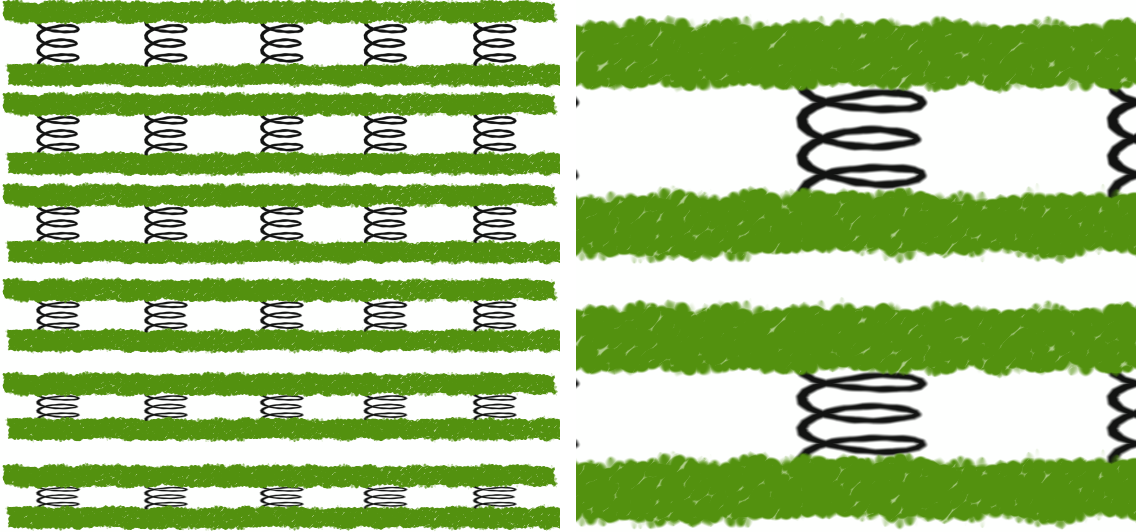
Left: the whole. Right: its middle third, enlarged.
Write a Shadertoy shader that draws this pattern.

```glsl
// Six rows of paired green crayon bars with five black coil springs squeezed between each pair.
// Bars are boxes roughened by cellular noise; springs are distances to a looping helix,
// flattened more in each lower row. The canvas is 768 units wide, with y running down.

vec2 hash2(vec2 p) {
    vec3 h = fract(p.xyx * vec3(0.1031, 0.1030, 0.0973));
    h += dot(h, h.yzx + 33.33);
    return fract((h.xx + h.yz) * h.zy);
}

// Cellular noise: distance to the nearest scattered point
float cells(vec2 p) {
    vec2 cell = floor(p), f = fract(p);
    float nearest = 2.0;
    for (int j = -1; j <= 1; j++)
        for (int i = -1; i <= 1; i++) {
            vec2 o = vec2(i, j);
            nearest = min(nearest, length(o + hash2(cell + o + 50.0) - f));
        }
    return nearest;
}

// Crayon bar centred on y = 0: returns coverage and pale scuffing
vec2 crayonBar(vec2 q, float left, float right, float seed, float pixel) {
    vec2 n = q + seed;
    float d = max(abs(q.y) - 13.7, max(left - q.x, q.x - right));
    d += 6.0 * (cells(n / vec2(20.0, 14.0)) - 0.5) + 3.5 * (cells(n / 5.0) - 0.5);
    float soft = max(1.4, pixel);
    float cover = 1.0 - smoothstep(-soft, soft, d);

    // Slanted scratches, gathered in patches and towards the lower right end
    float patches = 0.5 + 0.5 * sin(q.x * 0.031 + seed) * sin(q.x * 0.013 + 0.4);
    float worn = smoothstep(670.0, 735.0, q.x) * smoothstep(1.0, 9.0, q.y);
    float scratch = cells(vec2((n.x - n.y) / 9.0, (n.x + n.y) / 4.0));
    float scuff = smoothstep(0.78, 1.1, scratch + 0.12 * patches + 0.15 * worn);
    return vec2(cover, 0.75 * scuff);
}

// Helix point for turn t, 57 units wide and 60 tall
vec2 coil(float t) {
    float a = 6.2832 * t;
    float x = 29.0 - 27.0 * cos(a) + 1.2 * cos(3.1416 * (t - 0.5));
    return vec2(x, 0.3 + 19.5 * t + 8.8 * sin(a) + 0.5 * sin(2.7 * a));
}

float segmentDistance(vec2 p, vec2 a, vec2 b) {
    vec2 ab = b - a;
    return length(p - a - ab * clamp(dot(p - a, ab) / dot(ab, ab), 0.0, 1.0));
}

float springDistance(vec2 p) {
    float d = 100.0;
    vec2 from = coil(-0.15);
    for (int i = 1; i <= 64; i++) {
        vec2 to = coil(-0.15 + 3.18 * float(i) / 64.0);
        d = min(d, segmentDistance(p, from, to));
        from = to;
    }
    return d;
}

void mainImage(out vec4 fragColor, in vec2 fragCoord) {
    float pixel = 768.0 / iResolution.x;
    vec2 p = vec2(fragCoord.x, iResolution.y - fragCoord.y) * pixel;
    vec3 color = vec3(0.995, 1.0, 0.995);

    float upperBars[6] = float[6](16.5, 143.0, 268.0, 398.0, 527.0, 653.0);
    float springLefts[5] = float[5](50.0, 198.0, 357.0, 499.0, 649.0);

    for (int row = 0; row < 6; row++) {
        float upper = upperBars[row];
        float lower = 103.0 + 121.4 * float(row);
        if (p.y < upper - 24.0 || p.y > lower + 24.0) continue;

        // Springs, stretched to the gap between the bars
        float squash = 60.0 / (lower - upper - 26.0);
        float springY = (p.y - upper - 13.0) * squash;
        for (int i = 0; i < 5; i++) {
            vec2 q = vec2(p.x - springLefts[i], springY);
            if (q.x < -6.0 || q.x > 64.0 || q.y < -12.0 || q.y > 72.0) continue;
            float thickness = 1.9 + 0.5 * smoothstep(14.0, 2.0, q.x)
                + 0.25 * sin(q.x * 0.4 + q.y * 0.3);
            float soft = 0.75 * max(pixel, 1.2) * squash;
            float ink = 1.0 - smoothstep(-soft, soft, springDistance(q) - thickness);
            color = mix(color, vec3(0.07, 0.075, 0.07), ink);
        }

        // Upper and lower bars cover the spring ends
        for (int side = 0; side < 2; side++) {
            vec2 q = vec2(p.x, p.y - (side == 0 ? upper : lower));
            if (abs(q.y) > 24.0) continue;
            vec2 bar = side == 0 ? crayonBar(q, 6.0, 762.0, 3.0, pixel)
                                 : crayonBar(q, 11.0, 768.0, 71.0, pixel);
            vec3 green = mix(vec3(0.325, 0.57, 0.06), vec3(0.80, 0.88, 0.70), bar.y);
            color = mix(color, green, bar.x);
        }
    }
    fragColor = vec4(color, 1.0);
}
```
